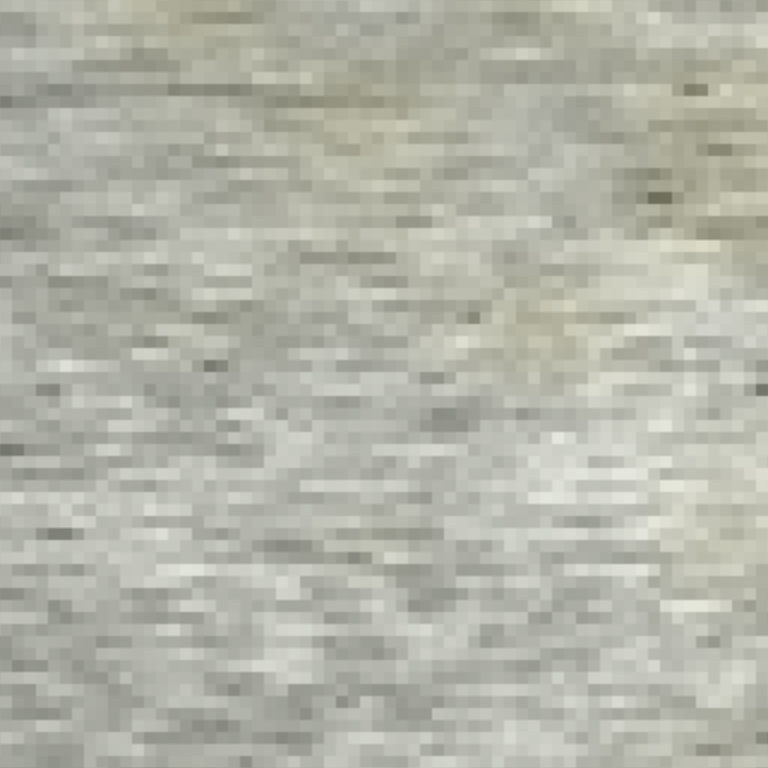
A WebGL 2 fragment shader for this texture:

```glsl
#version 300 es
precision highp float;
// Pale grey-olive mosaic of square cells, streaked horizontally with sparse dark and bright dashes.

uniform vec2 u_resolution;
out vec4 fragColor;

const float GRID = 64.0;           // cells per canvas height
const float EDGE = 0.13;           // half width of the blend between cells, in cells
const vec3 COOL = vec3(0.708, 0.717, 0.684);
const vec3 WARM = vec3(0.714, 0.712, 0.632);
const float BROAD_AMOUNT = 0.09;
const float CLUMP_AMOUNT = 0.10;
const float LONG_AMOUNT = 0.16;
const float SHORT_AMOUNT = 0.14;
const float GRAIN_AMOUNT = 0.05;
const float DASH_LENGTH = 4.0;     // in cells
const float DARK_CHANCE = 0.030;
const float BRIGHT_CHANCE = 0.035;
const float PI = 3.14159;

float hash(vec2 p) {
    vec3 q = fract(p.xyx * 0.1031);
    q += dot(q, q.yzx + 33.33);
    return fract((q.x + q.y) * q.z);
}

// Smooth value noise centred on zero
float noise(vec2 p) {
    vec2 i = floor(p);
    vec2 f = fract(p);
    f = f * f * (3.0 - 2.0 * f);
    float low = mix(hash(i), hash(i + vec2(1.0, 0.0)), f.x);
    float high = mix(hash(i + vec2(0.0, 1.0)), hash(i + vec2(1.0, 1.0)), f.x);
    return mix(low, high, f.y) - 0.5;
}

// Noise along one row only, so neighbouring rows stay independent
float rowNoise(vec2 cell, float wavelength, float seed) {
    float x = cell.x / wavelength + 50.0 * hash(vec2(cell.y, seed));
    float i = floor(x);
    float row = cell.y + seed * 7.0;
    float f = smoothstep(0.0, 1.0, fract(x));
    return mix(hash(vec2(i, row)), hash(vec2(i + 1.0, row)), f) - 0.5;
}

// Strength of a rare tapered dash lying in the row
float dash(vec2 cell, float chance, float seed) {
    float shift = floor(DASH_LENGTH * hash(vec2(cell.y, seed)));
    float t = (cell.x + shift + 0.5) / DASH_LENGTH;
    vec2 id = vec2(floor(t) + seed, cell.y);
    float present = step(hash(id), chance);
    float strength = hash(id + 71.0);
    return present * sin(PI * fract(t)) * mix(0.35, 1.0, strength * strength);
}

vec3 cellColour(vec2 cell) {
    vec2 uv = (cell + 0.5) / GRID;

    // Broad light: dull at lower left, pale at centre right
    float light = 0.035 * sin(2.6 * uv.x - 1.1) - 0.012;
    light += 0.016 * sin(5.0 * uv.y + 1.5 * uv.x - 1.2);
    light += BROAD_AMOUNT * noise(cell / vec2(18.0, 10.0) + 13.0);
    light += CLUMP_AMOUNT * noise(cell / vec2(6.0, 2.2) + 41.0);

    // Streaks: longer and calmer towards the top
    float calm = smoothstep(0.5, 0.95, uv.y);
    light += LONG_AMOUNT * rowNoise(cell, mix(4.5, 8.0, calm), 3.0);
    light += SHORT_AMOUNT * mix(1.0, 0.6, calm) * rowNoise(cell, 1.9, 17.0);
    light += GRAIN_AMOUNT * (hash(cell + 230.0) - 0.5);

    // Dashes gather in the middle and lower part
    float gather = mix(1.0, 0.35, calm);
    light -= 0.27 * dash(cell, DARK_CHANCE * gather, 101.0);
    light += 0.16 * dash(cell, BRIGHT_CHANCE * gather, 157.0);

    // Olive tint drifts in from the upper right
    float tint = 0.9 * uv.y + 0.45 * uv.x - 0.45;
    tint += 1.1 * noise(cell / vec2(15.0, 9.0) + 87.0);
    vec3 base = mix(COOL, WARM, clamp(tint, 0.0, 1.0));
    return base + clamp(light, -0.42, 0.19);
}

void main() {
    vec2 p = gl_FragCoord.xy / u_resolution.y * GRID - 0.5;
    vec2 cell = floor(p);
    float blur = max(EDGE, 0.7 * GRID / u_resolution.y);
    vec2 f = smoothstep(0.5 - blur, 0.5 + blur, fract(p));

    // Blend the four nearest cells over narrow edges
    vec3 low = mix(cellColour(cell), cellColour(cell + vec2(1.0, 0.0)), f.x);
    vec3 high = mix(cellColour(cell + vec2(0.0, 1.0)), cellColour(cell + 1.0), f.x);
    fragColor = vec4(mix(low, high, f.y), 1.0);
}
```
